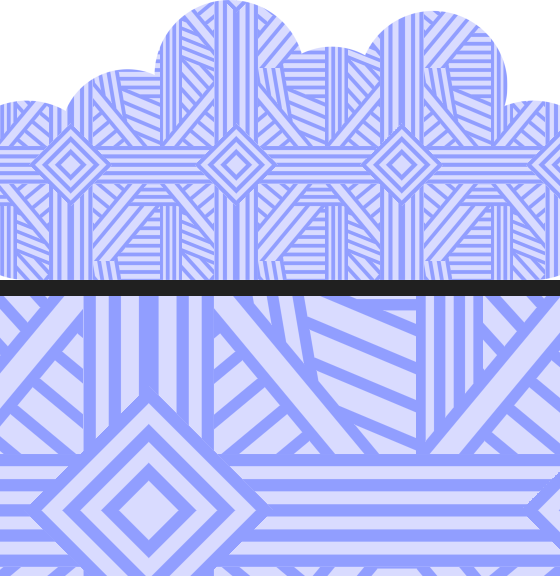
Top: the whole. Bottom: its middle third, enlarged.
Write a Shadertoy shader that draws this pattern.

```glsl
// A cloud silhouette filled with a woven line ornament: ringed diamonds joined by
// striped bands, with braces and hatched panels between them. One tile is folded
// from distances to line axes, repeated with mod and clipped by a union of circles.

// Distance to the nearest of evenly spaced parallel lines
float lines(float x, float period) {
    return abs(x - period * round(x / period));
}

// Hatched panels between the bands: u across, w up, m away from the nearest row
float panels(float u, float w, float m, bool hanging) {
    vec2 q = vec2(abs(u), m);
    float across = dot(q, vec2(0.77, 0.64));
    float along = dot(q, vec2(0.64, -0.77));
    float edge = min(abs(across - 79.5), abs(across - 95.0));

    // Corner triangle and the brace that closes it
    if (across < 79.5) return min(edge, lines(along - 4.0, 16.0));
    if (across < 95.0) return edge;

    // Small trapezoid under a row
    if (hanging && m < 54.0) return min(edge, lines(m - 54.0, 10.0));
    if (hanging) edge = min(edge, abs(m - 54.0));

    // Narrow upright band
    if (u < -74.0) return min(edge, lines(u + 76.0, 9.0));

    // Left panel: level strokes above, slanted strokes below
    if (u < 0.0) {
        float split = w - 139.0 + 0.4 * (u + 52.0);
        float fill = split > 0.0 ? lines(split, 13.0)
                                 : lines(0.74 * u + 0.67 * w, 14.0);
        return min(edge, min(fill, abs(split)));
    }

    // Right panel: strokes beside the upper brace
    if (hanging && across < 128.0) return min(edge, lines(across - 95.0, 16.5));
    if (hanging) edge = min(edge, abs(across - 128.0));

    // Right panel: steep strokes, then level and sloping ones
    float steep = 0.98 * (u - 61.0 + 0.17 * (w - 141.0));
    float slope = 0.92 * (w - 106.0 + 0.42 * (u - 66.0));
    float fill = lines(slope, 16.0);
    if (slope > 0.0) fill = min(lines(w - 106.0, 12.0), abs(slope));
    if (steep < 0.0) fill = lines(steep, 11.5);
    return min(edge, min(fill, abs(steep)));
}

// Signed distance to the ink of the repeating tile
float ornament(vec2 p) {
    float u = mod(p.x - 219.0, 227.0) - 105.0;
    float w = mod(p.y - 158.0, 265.0);
    float m = min(w, 265.0 - w);
    float a = abs(u);
    float ring = a + m;

    // Diamond, row and column, in order of overlap
    if (ring < 57.0) return 0.707 * (lines(max(ring, 9.0), 17.7) - 4.1);
    if (m < 26.0) return lines(m, 11.5) - 2.8;
    if (a < 30.0) {
        float rails = min(abs(a - 27.0), abs(a - 15.5));
        return min(rails - 2.8, a - 4.5);
    }
    return panels(u, w, m, w > 132.5) - 2.6;
}

float disc(vec2 p, vec2 center, float radius) {
    return length(p - center) - radius;
}

// Signed distance to the cloud
float cloud(vec2 p) {
    // Rounded ends, mirrored about the middle
    vec2 q = vec2(abs(p.x - 384.0) - 347.0, p.y - clamp(p.y, 107.0, 139.0));
    float d = length(q) - 107.0;

    // Body and four humps
    d = min(d, max(q.x, abs(p.y - 112.0) - 112.0));
    d = min(d, disc(p, vec2(175.0, 197.0), 92.0));
    d = min(d, disc(p, vec2(315.0, 281.0), 103.0));
    d = min(d, disc(p, vec2(455.0, 226.0), 94.0));
    return min(d, disc(p, vec2(594.0, 267.0), 102.0));
}

void mainImage(out vec4 fragColor, in vec2 fragCoord) {
    // The canvas is 384 units high
    float unit = 384.0 / iResolution.y;
    vec2 p = fragCoord * unit;
    float soft = 0.7 * unit;

    float ink = 1.0 - smoothstep(-soft, soft, ornament(p));
    vec3 color = mix(vec3(0.85, 0.86, 1.0), vec3(0.57, 0.62, 1.0), ink);
    color = mix(color, vec3(1.0), smoothstep(-soft, soft, cloud(p)));
    fragColor = vec4(color, 1.0);
}
```
